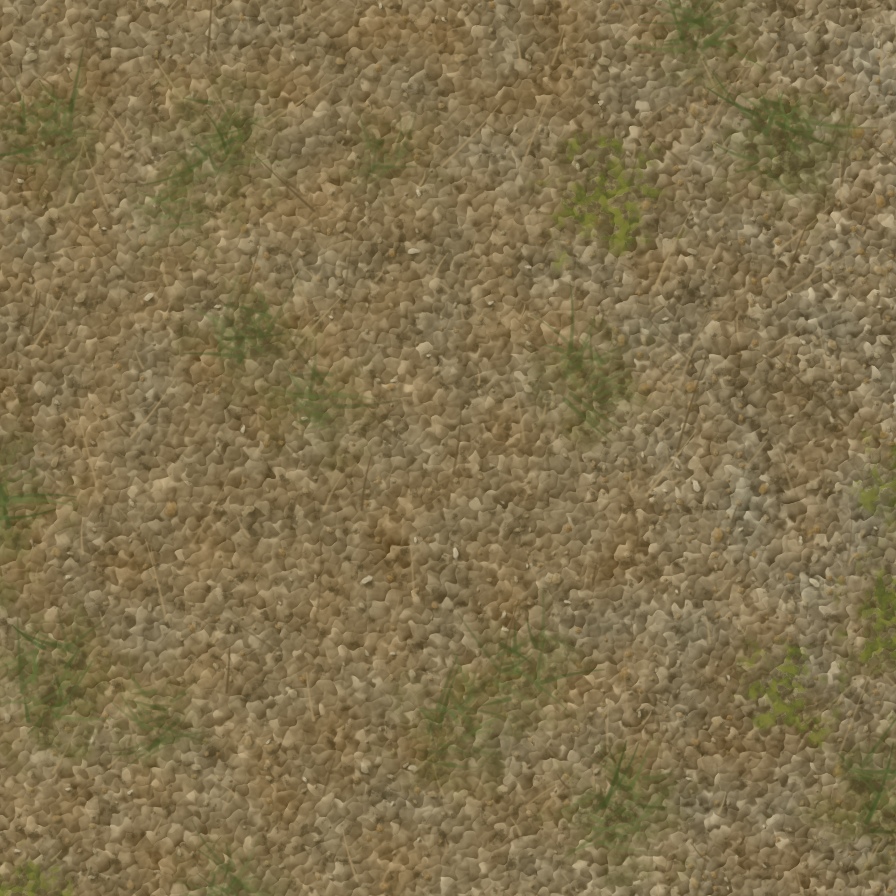
Write a three.js fragment shader that draws this texture.

```glsl
// Dry sandy ground with fine gravel, scattered pebbles, straw and small green tufts.
varying vec2 vUv;

const vec3 SOIL = vec3(0.522, 0.450, 0.316);
const vec3 GREY_SOIL = vec3(0.505, 0.450, 0.338);
const vec3 TONE_STEP = vec3(0.068, 0.067, 0.062);
const vec3 OCHRE = vec3(0.62, 0.49, 0.28);
const vec3 PALE_STONE = vec3(0.70, 0.65, 0.52);
const vec3 STRAW = vec3(0.67, 0.58, 0.41);
const vec3 DRY_STEM = vec3(0.38, 0.31, 0.19);
const vec3 GRASS_DARK = vec3(0.26, 0.30, 0.14);
const vec3 GRASS_LIGHT = vec3(0.42, 0.46, 0.25);
const vec3 OLIVE = vec3(0.44, 0.42, 0.23);
const vec3 LEAF = vec3(0.47, 0.48, 0.18);
const vec3 SHADOW = vec3(0.28, 0.24, 0.14);
const vec2 LIGHT = vec2(-0.6, 0.8);
const float GRAIN_SCALE = 112.0;
const float STRAW_GRID = 8.0;
const float TUFT_GRID = 5.0;
const float TUFT_CHANCE = 0.68;
const float SOFT = 0.0014;
const float TAU = 6.28318;
const int BLADES = 22;

float hash(vec2 p) {
  vec3 q = fract(p.xyx * 0.1031);
  q += dot(q, q.yzx + 33.33);
  return fract((q.x + q.y) * q.z);
}

vec2 hash2(vec2 p) { return vec2(hash(p), hash(p + 57.3)); }

vec2 direction(float angle) { return vec2(cos(angle), sin(angle)); }

float corner(vec2 cell, vec2 offset) { return dot(direction(TAU * hash(cell)), offset); }

float gradientNoise(vec2 p) {
  vec2 i = floor(p), f = fract(p), e = vec2(1.0, 0.0);
  vec2 u = f * f * f * (f * (f * 6.0 - 15.0) + 10.0);
  return mix(mix(corner(i, f), corner(i + e.xy, f - e.xy), u.x),
             mix(corner(i + e.yx, f - e.yx), corner(i + 1.0, f - 1.0), u.x), u.y);
}

float fbm(vec2 p) {
  float sum = 0.0, amp = 1.0;
  for (int i = 0; i < 4; i++) {
    sum += amp * gradientNoise(p);
    p = mat2(1.6, 1.2, -1.2, 1.6) * p + 7.1;
    amp *= 0.55;
  }
  return sum;
}

// Blurred cellular grains: x mean tone, y mean slope to the light
vec2 grains(vec2 p) {
  vec2 cell = floor(p), sum = vec2(0.0);
  float total = 0.0;
  for (int y = -1; y <= 1; y++) for (int x = -1; x <= 1; x++) {
    vec2 c = cell + vec2(x, y), d = p - c - hash2(c);
    float weight = exp(-9.0 * dot(d, d));
    sum += weight * vec2(hash(c + 19.7) - 0.5, dot(d, LIGHT));
    total += weight;
  }
  return sum / total;
}

// Sparse angular stones with a lit top and a shadow at the lower right
vec3 addPebbles(vec3 col, vec2 uv, float scale, float chance) {
  vec2 p = uv * scale, cell = floor(p);
  if (hash(cell + scale) > chance) return col;
  vec2 d = fract(p) - mix(vec2(0.34), vec2(0.66), hash2(cell + 3.1));
  float tone = hash(cell + 5.9);
  vec2 axis = direction(TAU * hash(cell + 8.4));
  vec2 q = vec2(dot(d, axis), dot(d, vec2(-axis.y, axis.x)) * mix(1.2, 2.0, tone));
  float radius = mix(0.13, 0.29, hash(cell + 2.2)) * (1.0 + 0.8 * gradientNoise(p * 4.0));
  float soft = 1.5 * SOFT * scale;
  float shade = 1.0 - smoothstep(0.0, radius * 1.5, length(d + LIGHT * 0.14));
  float body = 1.0 - smoothstep(radius - soft, radius + soft, length(q));
  vec3 stone = mix(OCHRE, PALE_STONE, tone) + step(0.93, tone) * 0.13;
  stone += 0.4 * dot(d, LIGHT) + 0.1 * gradientNoise(p * 7.0);
  return mix(mix(col, SHADOW, 0.7 * shade), stone, 0.7 * body);
}

// Tapering curved stroke that starts at the origin of p
float stroke(vec2 p, float angle, float len, float bend, float width) {
  vec2 axis = direction(angle);
  float along = dot(p, axis), t = clamp(along / len, 0.0, 1.0);
  float side = dot(p, vec2(-axis.y, axis.x)) - bend * t * t;
  float w = width * (1.0 - 0.75 * t);
  return 1.0 - smoothstep(w - SOFT, w + SOFT, length(vec2(along - t * len, side)));
}

vec3 addStraws(vec3 col, vec2 uv) {
  vec2 cell = floor(uv * STRAW_GRID);
  for (int y = -1; y <= 1; y++) for (int x = -1; x <= 1; x++) for (int k = 0; k < 4; k++) {
    vec2 c = cell + vec2(x, y), s = c + float(k) * 31.7;
    float kind = hash(s + 4.6), len = mix(0.015, 0.11, pow(hash(s + 1.3), 3.0));
    float angle = hash(s + 2.8) < 0.5 ? mix(0.6, 1.5, kind) : mix(1.6, 2.6, kind);
    vec2 p = uv - (c + hash2(s)) / STRAW_GRID;
    float line = stroke(p, angle, len, 0.014 * (hash(s + 6.1) - 0.5), 0.0016);
    col = mix(col, kind > 0.75 ? DRY_STEM : STRAW, line * mix(0.25, 0.8, hash(s + 9.2)));
  }
  return col;
}

// Ragged grass fans, some of them replaced by leafy weeds
vec3 addTufts(vec3 col, vec2 uv, vec2 grain) {
  vec2 cell = floor(uv * TUFT_GRID);
  float rough = fbm(uv * 28.0), leafy = fbm(uv * 58.0 + 3.3);
  for (int y = -1; y <= 1; y++) for (int x = -1; x <= 1; x++) {
    vec2 c = cell + vec2(x, y), root = (c + hash2(c + 14.2)) / TUFT_GRID;
    if (hash(c + 77.0) > TUFT_CHANCE - 0.35 * root.x * root.y) continue;
    vec2 p = uv - root;
    float vigor = mix(0.35, 1.0, hash(c + 41.0)), size = mix(0.045, 0.095, vigor);
    float ragged = length(p + LIGHT * 0.008) / size + 0.75 * rough;
    float haze = 1.0 - smoothstep(0.1, 1.1, ragged);
    col = mix(col, OLIVE + 0.1 * (grain.x + grain.y), 0.65 * vigor * haze);
    if (hash(c + 63.0) < 0.22) {
      float cover = (1.0 - smoothstep(0.35, 0.9, ragged)) * smoothstep(-0.12, 0.15, leafy);
      col = mix(col, SHADOW, 0.45 * haze * smoothstep(0.0, 0.3, -leafy));
      col = mix(col, mix(GRASS_DARK, LEAF, clamp(0.55 + leafy + grain.x, 0.0, 1.0)), 0.75 * cover);
      continue;
    }
    float dark = (1.0 - smoothstep(0.0, 0.7, ragged)) * smoothstep(-0.3, 0.3, leafy);
    col = mix(col, SHADOW, 0.75 * vigor * dark);
    float lean = hash(c + 33.0) - 0.5;
    for (int k = 0; k < BLADES; k++) {
      vec2 s = c * 3.7 + float(k) * 11.3;
      float spread = hash(s) - 0.5, len = size * mix(0.2, 1.0, pow(hash(s + 5.0), 1.6));
      vec2 start = (hash2(s + 21.0) - 0.5) * size * vec2(0.7, 0.9);
      float bend = (hash(s + 3.0) - 0.5 - 0.5 * spread) * 0.5 * len;
      float blade = stroke(p - start, TAU * 0.25 + lean + 4.4 * spread, len, bend, 0.0026);
      vec3 green = mix(GRASS_DARK, GRASS_LIGHT, hash(s + 9.0)) + 0.06 * grain.x;
      col = mix(col, green, blade * (0.15 + 0.65 * vigor) * mix(0.5, 1.0, hash(s + 7.0)));
    }
  }
  return col;
}

void main() {
  vec2 uv = vUv;
  float patches = fbm(uv * 4.0 + 2.7), grit = fbm(uv * 66.0), clods = fbm(uv * 20.0 + 9.1);
  vec2 warp = vec2(gradientNoise(uv * 95.0), gradientNoise(uv * 95.0 + 40.0));
  vec2 grain = grains(uv * GRAIN_SCALE + 0.8 * warp);
  float stony = smoothstep(0.4, 1.2, uv.x + 0.3 * patches);

  // Soil tone from patches, clods, grit and lit grains
  float tone = 0.75 * patches + 0.55 * clods + 1.0 * grit + 2.1 * grain.x + 2.0 * grain.y;
  tone += 0.8 * smoothstep(0.25, 0.45, grain.x) - 0.12;
  vec3 col = mix(SOIL, GREY_SOIL, stony) + TONE_STEP * tone * mix(0.95, 1.2, stony);
  col += vec3(0.035, 0.0, -0.03) * gradientNoise(uv * 15.0);
  col = mix(col, SHADOW, 0.45 * smoothstep(0.3, 0.75, -grit - 0.4 * clods));

  col = addPebbles(col, uv, 72.0, 0.12 + 0.18 * stony);
  col = addPebbles(col, uv + 0.37, 38.0, 0.05 + 0.10 * stony);
  col = addStraws(col, uv);
  col = addTufts(col, uv, grain);
  gl_FragColor = vec4(clamp(col, 0.0, 1.0), 1.0);
}
```
